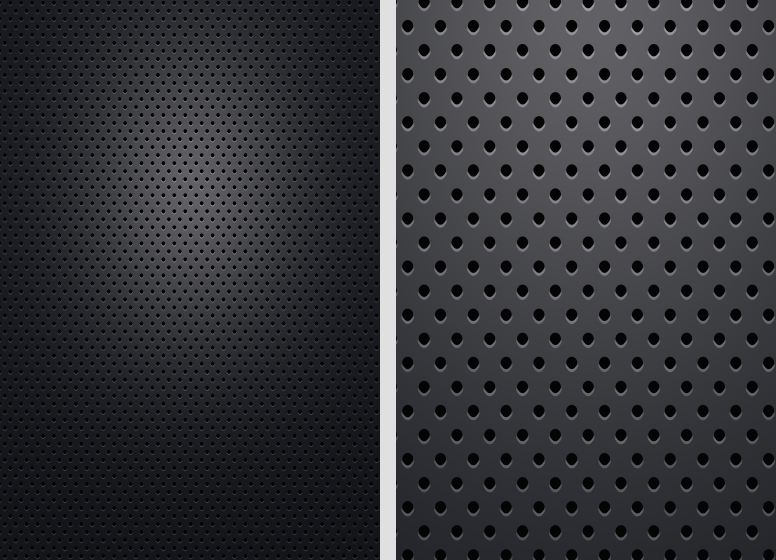
Left, the full canvas; right, a detail of the centre.
Give the GLSL for this texture, as a Shadertoy shader.

```glsl
// Dark perforated metal sheet with staggered holes under a soft oval spotlight.

// Coverage of a shape whose signed distance is d, softened over one pixel.
float cover(float d) {
    float pixel = 1.0 / iResolution.y;
    return 1.0 - smoothstep(-0.6 * pixel, 0.6 * pixel, d);
}

// Approximate distance to a slightly tall drop that narrows towards its foot.
float holeDistance(vec2 q, float radius) {
    q.x *= 1.0 + 0.2 * smoothstep(0.0, -radius, q.y);
    return length(q * vec2(1.0, 0.9)) - radius;
}

float hash(vec2 p) {
    return fract(sin(dot(p, vec2(12.9898, 78.233))) * 43758.5453);
}

void mainImage(out vec4 fragColor, in vec2 fragCoord) {
    vec2 uv = fragCoord / iResolution.xy;
    // Lengths are in canvas heights, from the top centre downwards.
    vec2 p = vec2(fragCoord.x - 0.5 * iResolution.x, iResolution.y - fragCoord.y) / iResolution.y;

    // Oval spotlight above the middle of the sheet
    float glow = exp(-pow(length((uv - vec2(0.505, 0.665)) / vec2(0.29, 0.28)), 1.7));
    vec3 metal = mix(vec3(0.081, 0.087, 0.105), vec3(0.375, 0.375, 0.39), glow);
    metal *= 0.92 + 0.1 * smoothstep(0.0, 0.4, uv.y);

    // Staggered grid: every other row is shifted by half a pitch
    vec2 pitch = vec2(0.01953, 0.01432);
    vec2 grid = (p - vec2(0.0013, 0.0052)) / pitch;
    float row = floor(grid.y + 0.5);
    grid.x += 0.5 * mod(row + 1.0, 2.0);
    vec2 cell = vec2(floor(grid.x + 0.5), row);
    vec2 q = (grid - cell) * pitch * vec2(1.0, -1.0);

    // Lit lower lip, slightly uneven from hole to hole
    float lip = cover(holeDistance(q + vec2(0.0, 0.0011), 0.0039));
    lip *= smoothstep(0.001, -0.003, q.y) * (0.85 + 0.3 * hash(cell));
    vec3 color = mix(metal, metal * 1.2 + 0.13, lip);

    // Black opening
    color = mix(color, vec3(0.015, 0.015, 0.02), cover(holeDistance(q, 0.0033)));

    fragColor = vec4(color, 1.0);
}
```
